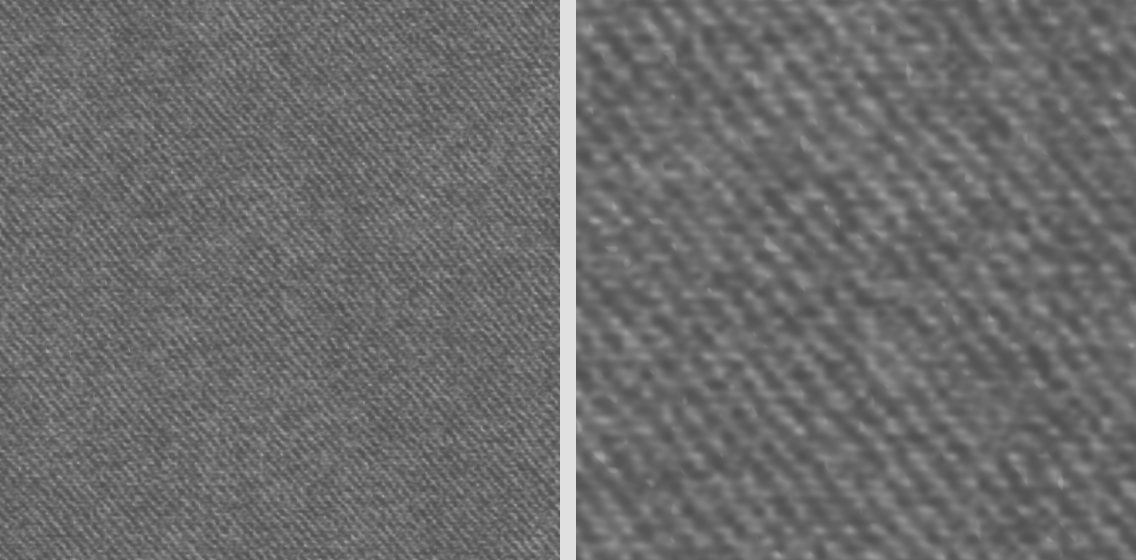
Left: the whole. Right: its middle third, enlarged.
A three.js fragment shader for this texture:

```glsl
// Grey twill cloth: fine diagonal wales falling to the right, 53 across and 45 down.
// A nearly straight sine ridge forms the wales; stitch ripple, uneven yarn, weft
// streaks and faint clouding are layered over it, and raised yarn catches more light.
varying vec2 vUv;

float hash(vec2 p) {
  vec3 q = fract(vec3(p.xyx) * 0.1031);
  q += dot(q, q.yzx + 33.33);
  return fract((q.x + q.y) * q.z);
}

// Smooth value noise, centred on zero
float noise(vec2 p) {
  vec2 cell = floor(p);
  vec2 f = fract(p);
  f = f * f * (3.0 - 2.0 * f);
  float low = mix(hash(cell), hash(cell + vec2(1.0, 0.0)), f.x);
  float high = mix(hash(cell + vec2(0.0, 1.0)), hash(cell + vec2(1.0, 1.0)), f.x);
  return mix(low, high, f.y) - 0.5;
}

void main() {
  const float TAU = 6.2831853;
  vec2 wales = vec2(53.0, 45.0);
  vec2 threads = wales * 3.0;

  // Diagonal ridges, slightly bent by loose weaving
  float waver = 0.4 * noise(vUv * 7.0) + 0.3 * noise(vUv * vec2(26.0, 45.0) + 17.0);
  float phase = dot(vUv, wales) + waver;
  float ridge = sin(TAU * phase);
  float ridgeHeight = 0.045 + 0.025 * noise(vUv * 26.0 + 5.0);

  // Stitches crossing each ridge, one per weft thread
  float row = vUv.y * threads.y + 0.4 * noise(vUv * 20.0 + 41.0);
  float stitch = sin(TAU * row) * (0.6 + 0.4 * ridge);

  // Uneven yarn, weft streaks and broad clouding
  float yarn = noise(vUv * vec2(165.0, 185.0) + 73.0);
  float streak = noise(vUv * vec2(45.0, 160.0) + 131.0);
  float cloud = noise(vUv * 8.0 + 211.0) + 0.8 * noise(vUv * 22.0 + 263.0);

  // Pale flecks on a few raised stitches
  float fleck = smoothstep(0.3, 0.5, noise(vUv * threads * 0.9 + 307.0));
  fleck *= smoothstep(-0.1, 0.8, ridge);

  // Raised yarn brightens faster than hollows darken
  float relief = ridgeHeight * ridge + 0.017 * stitch;
  relief += 0.14 * yarn + 0.07 * streak + 0.025 * cloud;
  float grey = 0.416 + relief + 1.8 * relief * relief + 0.09 * fleck;

  gl_FragColor = vec4(vec3(clamp(grey, 0.26, 0.75)), 1.0);
}
```
